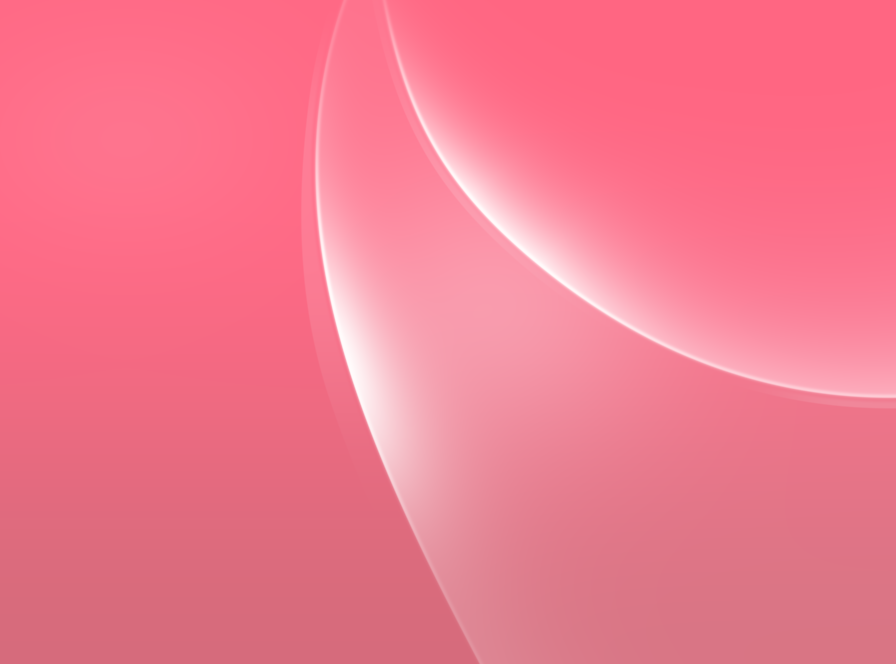
Write a WebGL 1 fragment shader that draws this background.

```glsl
precision highp float;
// Rose backdrop with two overlapping glossy sheets: a curved sheet rising from
// the lower right and a large disc at the upper right. Each is a signed distance
// with a bright rim, an inner sheen and a faint outer band.

uniform vec2 u_resolution;

const vec3 ROSE = vec3(1.0, 0.41, 0.52);
const vec3 DUSK = vec3(0.84, 0.42, 0.485);
const vec3 DISC_PINK = vec3(1.0, 0.40, 0.51);
const vec3 SHINE = vec3(1.0, 0.985, 0.985);
const vec3 VEIL = vec3(0.97, 0.96, 0.97);

const vec2 DISC_CENTER = vec2(1.340, -0.181);
const float DISC_RADIUS = 0.780;

float bell(float x, float center, float width) {
  float k = (x - center) / width;
  return exp(-k * k);
}

float softSpot(vec2 p, vec2 center, vec2 size) {
  vec2 k = (p - center) / size;
  return exp(-dot(k, k));
}

// Coverage of the positive side of a distance, smoothed over a pixel.
float cover(float d, float pixel) {
  return smoothstep(-pixel, pixel, d);
}

// Light that fades inward from an edge.
float sheen(float d, float width, float power) {
  return exp(-pow(max(d, 0.0) / width, power));
}

// Translucent strip just outside an edge, fading toward that edge.
float outerBand(float d, float width, float pixel) {
  return cover(d + width, pixel) * smoothstep(0.0, 0.010, -d);
}

// Distance to the sheet's left edge, positive to its right.
float sheetDistance(vec2 p) {
  float y = p.y;
  float edge = 0.5175 + y * (-0.352 + y * (0.79 - 0.233 * y));
  float slope = -0.352 + y * (1.58 - 0.699 * y);
  return (p.x - edge) / sqrt(1.0 + slope * slope);
}

// Angle around the disc: zero at its left, growing toward its bottom.
float discAngle(vec2 p) {
  vec2 q = p - DISC_CENTER;
  return atan(q.y, -q.x);
}

// Distance inside the slightly bulging disc, positive inside.
float discDistance(vec2 p, float angle) {
  float bulge = 0.0158 * bell(angle, 0.54, 0.27);
  return DISC_RADIUS + bulge - length(p - DISC_CENTER);
}

vec3 backdrop(vec2 p) {
  vec3 color = mix(ROSE, DUSK, smoothstep(0.3, 1.0, p.y));
  return mix(color, VEIL, 0.08 * softSpot(p, vec2(0.19, 0.21), vec2(0.24, 0.17)));
}

vec3 paintSheet(vec3 color, vec2 p, float pixel) {
  float d = sheetDistance(p);
  float inside = cover(d, pixel);

  // Outer band and pale body
  float bandWidth = 0.016 + 0.026 * smoothstep(0.15, 0.6, p.y);
  float bandFade = smoothstep(0.0, 0.2, p.y) * (1.0 - smoothstep(0.4, 0.78, p.y));
  color = mix(color, VEIL, 0.13 * bandFade * outerBand(d, bandWidth, pixel));
  float veil = 0.07 + 0.29 * softSpot(p, vec2(0.74, 0.46), vec2(0.26, 0.23));
  color = mix(color, VEIL, veil * inside);

  // Sheen and rim
  float strength = 0.88 * bell(p.y, 0.54, 0.20) + 0.12 * smoothstep(0.0, 0.2, p.y);
  color = mix(color, SHINE, strength * inside * sheen(d, 0.02 + 0.10 * p.y, 1.4));
  float rim = 0.10 + 0.85 * bell(p.y, 0.46, 0.23);
  return mix(color, SHINE, rim * bell(d, 0.002, 0.0035));
}

vec3 paintDisc(vec3 color, vec2 p, float pixel) {
  float angle = discAngle(p);
  float d = discDistance(p, angle);
  float inside = cover(d, pixel);

  // Outer band and saturated body
  float bandFade = bell(angle, 0.58, 0.25) + smoothstep(1.25, 1.5, angle);
  color = mix(color, VEIL, 0.15 * bandFade * outerBand(d, 0.016, pixel));
  vec3 body = mix(DISC_PINK, vec3(0.98, 0.44, 0.55), smoothstep(0.1, 0.6, p.y));
  color = mix(color, body, inside);

  // Sheen and rim
  float strength = 0.90 * bell(angle, 0.68, 0.30) + 0.44 * smoothstep(0.5, 1.1, angle);
  float width = 0.030 + 0.050 * angle;
  color = mix(color, SHINE, min(strength, 0.95) * inside * sheen(d, width, 1.1));
  float rim = 0.38 * smoothstep(0.12, 0.5, angle) + 0.55 * bell(angle, 0.75, 0.35);
  return mix(color, SHINE, rim * bell(d, 0.002, 0.0035));
}

void main() {
  float pixel = 1.0 / u_resolution.y;
  // Height units, with y measured down from the top edge
  vec2 p = vec2(gl_FragCoord.x, u_resolution.y - gl_FragCoord.y) * pixel;

  vec3 color = backdrop(p);
  color = paintSheet(color, p, pixel);
  color = paintDisc(color, p, pixel);
  gl_FragColor = vec4(color, 1.0);
}
```
